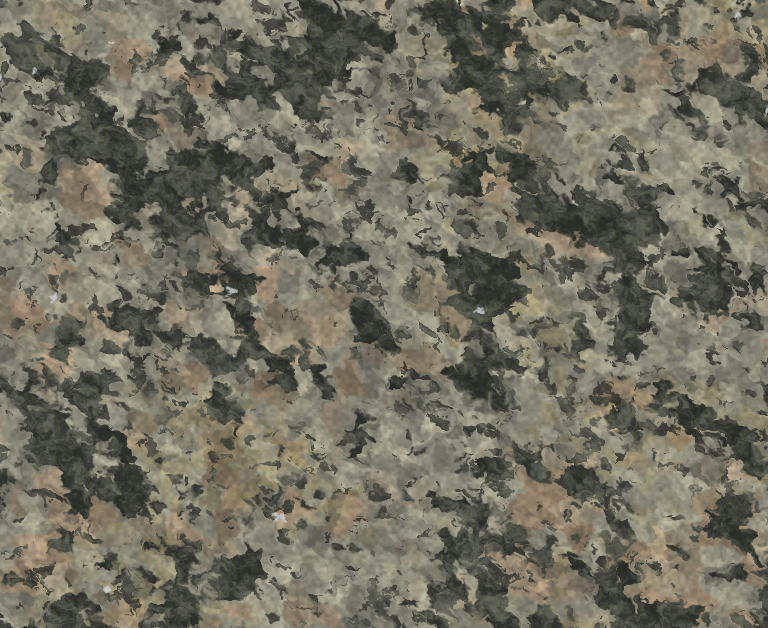
This texture is drawn by a Shadertoy shader. Its source:

```glsl
float hash(vec2 p) {
    vec3 q = fract(p.xyx * 0.1031);
    q += dot(q, q.yzx + 33.33);
    return fract((q.x + q.y) * q.z);
}

vec2 hash2(vec2 p) {
    return vec2(hash(p), hash(p + 71.7));
}

float noise(vec2 p) {
    vec2 cell = floor(p), f = fract(p);
    f = f * f * (3.0 - 2.0 * f);
    float low = mix(hash(cell), hash(cell + vec2(1, 0)), f.x);
    float high = mix(hash(cell + vec2(0, 1)), hash(cell + vec2(1, 1)), f.x);
    return mix(low, high, f.y);
}

mat2 rotation(float angle) {
    float c = cos(angle), s = sin(angle);
    return mat2(c, s, -s, c);
}

float fbm(vec2 p, float gain) {
    float sum = 0.0, total = 0.0, weight = 1.0;
    for (int i = 0; i < 4; i++) {
        sum += weight * noise(p);
        total += weight;
        weight *= gain;
        p = rotation(0.9) * p * 1.95 + 17.3;
    }
    return sum / total;
}

vec2 warp(vec2 p, float scale, float amount) {
    vec2 offset = vec2(fbm(p * scale, 0.6), fbm(p * scale + 43.0, 0.6));
    return p + amount * (offset - 0.5);
}

// Soft Voronoi cells: x is the tone and y the tint of the grain
vec2 grains(vec2 p, float sharpness) {
    vec2 cell = floor(p), sum = vec2(0.0);
    float total = 0.0;
    for (int y = -1; y <= 1; y++)
    for (int x = -1; x <= 1; x++) {
        vec2 id = cell + vec2(x, y);
        vec2 d = id + hash2(id) - p;
        float weight = exp(-sharpness * dot(d, d));
        sum += weight * hash2(id + 131.0);
        total += weight;
    }
    return sum / total;
}

// Scattered round spots; density is the share of cells that hold one
float spots(vec2 p, float density, float radius, float blur) {
    vec2 cell = floor(p);
    float mask = 0.0;
    for (int y = -1; y <= 1; y++)
    for (int x = -1; x <= 1; x++) {
        vec2 id = cell + vec2(x, y);
        float size = radius * mix(0.5, 1.0, hash(id + 9.0));
        float d = length(id + hash2(id + 23.0) - p);
        float present = step(hash(id + 57.0), density);
        mask = max(mask, present * (1.0 - smoothstep(size - blur, size + blur, d)));
    }
    return mask;
}

vec3 feldspar(vec2 p) {
    const vec3 quartzGrey = vec3(0.41, 0.41, 0.37);
    const vec3 cream = vec3(0.67, 0.66, 0.58);
    const vec3 salmon = vec3(0.62, 0.51, 0.41);
    const vec3 ochre = vec3(0.59, 0.55, 0.38);
    vec2 coarse = grains(p * 27.0, 22.0);
    vec2 fine = grains(p * 58.0 + 11.0, 16.0);
    float tone = 0.5 + 0.62 * (coarse.x - 0.5) + 0.55 * (fine.x - 0.5);
    tone += 0.6 * (fbm(p * 70.0, 0.7) - 0.5);
    vec3 color = mix(quartzGrey, cream, clamp(tone, 0.0, 1.15));
    float patches = noise(p * 9.0 + 5.0);
    float pink = smoothstep(0.55, 0.95, 0.55 * coarse.y + 0.55 * patches);
    float yellow = smoothstep(0.58, 0.95, 0.5 * fine.y + 0.6 * noise(p * 7.0 + 31.0));
    color = mix(color, salmon * (0.8 + 0.35 * tone), 0.65 * pink);
    return mix(color, ochre * (0.8 + 0.35 * tone), 0.45 * yellow);
}

vec3 mica(vec2 p) {
    const vec3 black = vec3(0.17, 0.18, 0.16);
    const vec3 greenGrey = vec3(0.37, 0.38, 0.33);
    return mix(black, greenGrey, smoothstep(0.25, 0.8, fbm(p * 50.0 + 8.0, 0.8)));
}

void mainImage(out vec4 fragColor, in vec2 fragCoord) {
    vec2 uv = fragCoord / iResolution.y;

    // Grains lean gently down to the right
    vec2 p = rotation(0.5) * uv * vec2(1.0) + 3.0;
    p.x *= 0.82;
    vec2 q = warp(p, 45.0, 0.035);

    vec3 color = feldspar(q);

    // Ragged mica clusters, gathered by a broad density field
    float density = 0.12 * (noise(p * 5.0 + 2.0) - 0.5);
    float clusters = fbm(q * 17.0, 0.7) + density;
    float flecks = fbm(q * 46.0 + 60.0, 0.6) + density;
    float dark = smoothstep(0.535, 0.595, clusters);
    dark = max(dark, 0.85 * smoothstep(0.62, 0.68, flecks));
    dark = max(dark, 0.9 * spots(q * 32.0, 0.13, 0.27, 0.07));
    color = mix(color, mica(q), dark);

    // Rough surface relief and small bright glints
    color *= 1.0 + 0.22 * (noise(uv * 150.0) - 0.5);
    float glint = spots(warp(p, 90.0, 0.02) * 20.0, 0.025, 0.14, 0.05);
    color = mix(color, vec3(0.82, 0.83, 0.84), 0.8 * glint);

    fragColor = vec4(color, 1.0);
}
```
